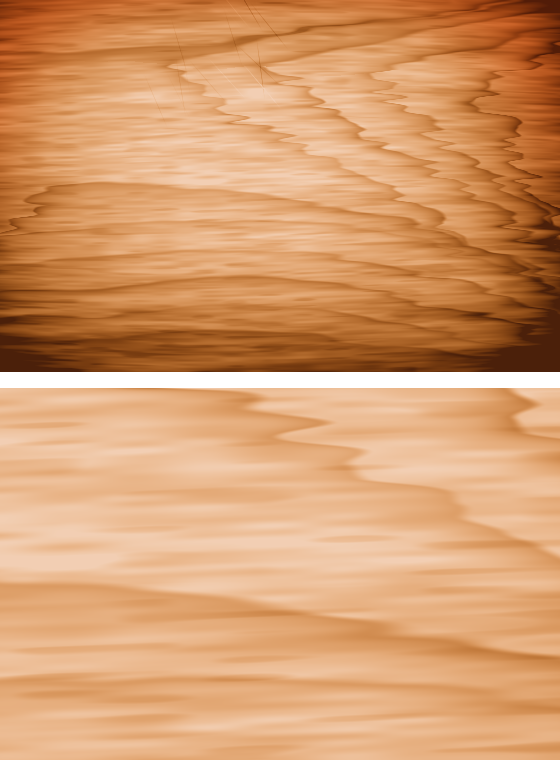
Top, the full canvas; bottom, a detail of the centre.
A Shadertoy shader for this texture:

```glsl
float hash(vec2 p) {
    return fract(sin(dot(p, vec2(127.1, 311.7))) * 43758.5453);
}

float noise(vec2 p) {
    vec2 i = floor(p), f = fract(p);
    f = f * f * (3.0 - 2.0 * f);
    return mix(mix(hash(i), hash(i + vec2(1, 0)), f.x),
               mix(hash(i + vec2(0, 1)), hash(i + vec2(1, 1)), f.x), f.y);
}

// Crisp on one side, fading over the given width on the other
float vein(float d, float width) {
    return smoothstep(-0.007, 0.003, d) * exp(-max(d, 0.0) / width);
}

// Nested hairpins that open to the right
float hairpins(vec2 p) {
    float sum = 0.0;
    for (int i = 0; i < 4; i++) {
        float k = float(i) / 3.0;
        float dy = p.y - 0.84 + 0.1 * k * k;
        float slope = dy > 0.0 ? mix(7.0, 2.0, k * k * k) : mix(1.75, 0.6, k * k);
        float bend = slope * (sqrt(dy * dy + 0.0004) - 0.02);
        float d = (0.45 + 0.84 * k + bend - p.x) / sqrt(1.0 + slope * slope);
        float width = dy > 0.0 ? 0.012 : 0.026;
        sum += vein(d, width) * (0.55 + 0.7 * noise(p * 7.0 + float(i) * 9.0));
    }
    return sum;
}

// Low arches across the lower half, and one long line near the top
float arches(vec2 p) {
    float sum = 0.9 * vein(0.845 + 0.06 * p.x + 0.028 * p.x * p.x - p.y, 0.012);
    for (int i = 0; i < 6; i++) {
        float n = float(i);
        float crest = 0.1 + 0.07 * n + 0.0025 * n * n;
        float top = step(4.5, n);
        float x = p.x - 0.58 + 0.28 * top;
        float left = min(x, 0.0);
        float y = crest - (0.1 + 0.3 * crest) * x * x * (1.0 - 0.3 * top) - 1.2 * top * left * left;
        float strength = 0.35 + 0.75 * noise(vec2(p.x * 3.0, n * 5.0));
        sum += strength * vein(y - p.y, 0.011 + 0.013 * top);
    }
    return sum;
}

// Fine diagonal scratches in the upper left
float scratches(vec2 p) {
    float sum = 0.0;
    for (int i = 0; i < 16; i++) {
        float n = float(i);
        vec2 q = p - vec2(0.4 + 0.35 * hash(vec2(n, 1)), 0.72 + 0.28 * hash(vec2(n, 2)));
        float angle = 1.7 + 0.8 * hash(vec2(n, 3));
        vec2 along = vec2(cos(angle), sin(angle));
        float across = abs(dot(q, vec2(-along.y, along.x)));
        float reach = abs(dot(q, along));
        sum += (1.0 - smoothstep(0.0005, 0.0022, across)) * (1.0 - smoothstep(0.02, 0.09, reach))
             * (hash(vec2(n, 4)) - 0.6);
    }
    return sum;
}

// Tone from dark brown at 0 to pale cream at 1
vec3 woodColor(float t) {
    return vec3(0.40, 0.19, 0.05) + vec3(0.85, 0.53, 0.13) * t + vec3(-0.32, 0.03, 0.42) * t * t;
}

void mainImage(out vec4 fragColor, in vec2 fragCoord) {
    vec2 uv = fragCoord / iResolution.xy;
    vec2 p = fragCoord / iResolution.y;

    // Fibres run almost level
    vec2 grain = vec2(p.x, p.y + 0.015 * sin(p.x * 2.6 + p.y * 3.0));
    float fine = noise(grain * vec2(16.0, 175.0));
    float medium = noise(grain * vec2(7.0, 95.0) + 31.0);
    float broad = noise(grain * vec2(2.5, 42.0) + 57.0);
    float pores = smoothstep(0.62, 0.9, noise(grain * vec2(11.0, 130.0) + 83.0));

    // Rows shift sideways to feather the veins
    vec2 warped = p;
    warped.x += 0.11 * (noise(grain * vec2(5.0, 80.0) + 11.0) - 0.5)
              + 0.09 * (noise(grain * vec2(3.0, 24.0) + 19.0) - 0.5);
    warped.y += 0.035 * (noise(p * vec2(3.5, 5.0) + 4.0) - 0.5)
              + 0.010 * (noise(grain * vec2(12.0, 30.0)) - 0.5);
    float veins = min(hairpins(warped) + arches(warped), 1.3);

    // Bright centre with burnt edges
    vec2 q = (uv - vec2(0.47, 0.56)) * 2.0;
    vec2 q2 = q * q;
    float burn = dot(0.33 * q2 + 0.33 * q2 * q2, vec2(1.0));
    float edge = smoothstep(0.2, 0.8, burn);
    float tone = 1.03 - burn + 0.12 * (noise(p * vec2(2.0, 5.0) + 7.0) - 0.5);

    tone -= 0.36 * veins * (0.45 + 0.5 * fine + 0.5 * medium);
    tone += 0.17 * (fine - 0.5) + 0.15 * (medium - 0.5);
    tone += (0.12 + 0.25 * edge) * (broad - 0.5);
    tone -= 0.11 * pores;
    tone += 0.28 * scratches(p);

    // Redder toward the top and the sides
    vec3 color = woodColor(clamp(tone, -0.12, 1.1));
    float red = edge * smoothstep(0.2, 0.95, uv.y);
    color *= mix(vec3(1.0), vec3(1.1, 0.88, 0.8), red);
    fragColor = vec4(clamp(color, 0.0, 1.0), 1.0);
}
```
